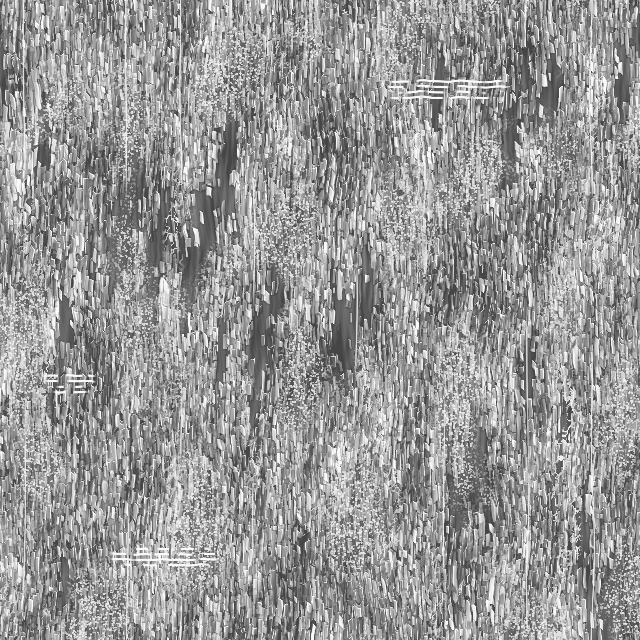
Reproduce this texture procedurally as a three.js fragment shader.

```glsl
// Weathered grey bark: upright peeling flakes, bare dark wood, speckles, crack nets and scratches.
varying vec2 vUv;

const float BARE = 0.37;          // grey of the bare wood
const float FLAKE_DARK = 0.42;    // greys of the flake faces
const float FLAKE_LIGHT = 0.87;
const float RIM = 0.98;           // grey of bright edges and scratches
const float RIM_THIN = 0.0013;
const float RIM_THICK = 0.0042;
const float SHADOW_WIDTH = 0.0014;
const float SOFT = 0.0008;        // edge smoothing in canvas units
const float BROAD_TONE = 0.075;   // strength of the large light and dark areas
const int FLAKE_LAYERS = 8;
const vec2 FLAKE_GRID_MIN = vec2(80.0, 15.0);
const vec2 FLAKE_GRID_MAX = vec2(150.0, 44.0);
const float SPECKLE_GRID = 300.0;
const vec2 CRACK_GRID = vec2(75.0, 46.0);
const int SCRATCHES = 8;
const int DASH_GROUPS = 3;

float hash(vec2 p, float seed) {
  vec3 q = fract(p.xyx * 0.1031 + seed * 0.137);
  q += dot(q, q.yzx + 33.33);
  return fract((q.x + q.y) * q.z);
}

// Layered sines in random directions, about zero mean and unit spread.
float waves(vec2 p, float seed) {
  float sum = 0.0;
  for (int i = 0; i < 6; i++) {
    vec2 k = vec2(float(i), 5.0);
    float angle = 6.2832 * hash(k, seed);
    float freq = 6.2832 * mix(0.4, 1.5, hash(k + 11.0, seed));
    sum += sin(dot(p, vec2(cos(angle), sin(angle))) * freq + 6.2832 * hash(k + 23.0, seed));
  }
  return sum * 0.577;
}

// Cellular noise: nearest distance, second distance, random value of the cell.
vec3 cells(vec2 p, float seed) {
  vec2 base = floor(p);
  vec3 best = vec3(9.0, 9.0, 0.0);
  for (int j = -1; j <= 1; j++) {
    for (int i = -1; i <= 1; i++) {
      vec2 id = base + vec2(float(i), float(j));
      float d = distance(p, id + vec2(hash(id, seed), hash(id, seed + 1.0)));
      if (d < best.x) best = vec3(d, best.x, hash(id, seed + 2.0));
      else best.y = min(best.y, d);
    }
  }
  return best;
}

float bareZone(vec2 uv) {
  float field = 0.75 * waves(uv * vec2(9.0, 2.2), 3.0) + 0.55 * waves(uv * vec2(17.0, 5.0), 4.0);
  return smoothstep(0.45, 1.6, field);
}

float speckleZone(vec2 uv) {
  return smoothstep(0.2, 1.6, waves(uv * vec2(5.5, 3.0), 8.0) + 0.3 * waves(uv * vec2(20.0, 14.0), 9.0));
}

// Lays one layer of flakes, each with a cast shadow and a bright lifted rim.
float addFlakes(float shade, vec2 uv, float layer, float fibre, float broad) {
  vec2 grid = mix(FLAKE_GRID_MIN, FLAKE_GRID_MAX, vec2(hash(vec2(layer), 1.0), hash(vec2(layer), 2.0)));
  vec2 p = uv * grid + vec2(layer * 0.37, 0.0);
  float lift = hash(vec2(floor(p.x), layer), 4.0) * 7.0;
  p.y += lift;
  vec2 id = floor(p);
  float seed = layer * 3.1;
  float tone = hash(id, seed + 5.0);
  float turn = hash(id, seed + 6.0);
  float bright = hash(id, seed + 7.0);
  vec2 size = mix(vec2(0.16, 0.14), vec2(0.46, 0.48), vec2(bright, hash(id, seed + 8.0))) / grid;
  vec2 centre = (id + 0.5 - vec2(layer * 0.37, lift)) / grid;
  float cover = 0.9 * (1.0 - 0.95 * bareZone(centre)) * (1.0 - 0.5 * speckleZone(centre));
  if (hash(id, seed + 9.0) > cover) return shade;

  vec2 f = (fract(p) - 0.5) / grid;
  f.x += f.y * (turn - 0.5) * 0.1;
  f.y += f.x * (tone - 0.5) * 1.6;
  vec2 q = abs(f) - size;
  float d = max(q.x, q.y);
  float side = turn < 0.65 ? 1.0 : -1.0;
  float edge = max(f.x * side - size.x, f.y - size.y);
  float width = mix(RIM_THIN, RIM_THICK, tone * tone * bright);
  float rim = smoothstep(-width, -0.35 * width, edge) * smoothstep(0.05, 0.55, bright);
  rim *= smoothstep(-1.3, 0.1, waves(uv * vec2(60.0, 28.0), 10.0));
  float face = mix(FLAKE_DARK, FLAKE_LIGHT, tone) + fibre + broad;
  face += 0.13 * f.y / size.y * (turn - 0.3) + 0.06 * f.x * side / size.x;
  shade *= 1.0 - 0.30 * exp(-max(d, 0.0) / SHADOW_WIDTH);
  return mix(shade, mix(face, RIM, rim), smoothstep(SOFT, -SOFT, d));
}

void main() {
  // Bend the grain gently and fray the edges.
  vec2 uv = vUv;
  uv.x += 0.003 * waves(vUv * vec2(5.0, 4.0), 12.0) + 0.0005 * waves(vUv * vec2(70.0, 32.0), 13.0);
  uv.y += 0.0012 * waves(vUv * vec2(120.0, 12.0), 14.0);

  // Bare wood with upright fibres.
  float fibre = 0.04 * waves(uv * vec2(150.0, 8.0), 15.0) + 0.035 * waves(uv * vec2(210.0, 32.0), 16.0);
  float broad = BROAD_TONE * (0.8 * waves(vUv * vec2(8.0, 3.0), 18.0) + 0.6 * waves(vUv * vec2(22.0, 7.0), 19.0));
  float shade = BARE + 0.6 * fibre + 0.04 * waves(vUv * vec2(16.0, 7.0), 17.0);

  // Crack net, partly hidden by flakes.
  float netZone = smoothstep(0.8, 1.5, waves(vUv * vec2(7.0, 1.8), 21.0));
  netZone *= smoothstep(-0.9, 0.4, waves(vUv * vec2(28.0, 20.0), 23.0));
  vec3 net = cells(uv * CRACK_GRID + 0.12 * waves(vUv * 90.0, 24.0), 22.0);
  float crack = smoothstep(0.17, 0.06, net.y - net.x) * netZone;
  shade = mix(shade, RIM, crack * 0.9);

  for (int i = 0; i < FLAKE_LAYERS; i++) shade = addFlakes(shade, uv, float(i), fibre, broad);
  shade = mix(shade, RIM, crack * 0.6);

  // Fine pale speckles of mixed size and strength.
  vec3 grain = cells(vUv * SPECKLE_GRID, 31.0);
  float radius = mix(0.3, 0.75, grain.z);
  float dots = smoothstep(radius, radius - 0.3, grain.x) * smoothstep(0.25, 0.8, grain.z);
  float zone = speckleZone(uv);
  shade = mix(shade, 0.5 + broad, zone * 0.35);
  shade = mix(shade, RIM, dots * zone * 0.8);

  // Long upright scratches.
  for (int i = 0; i < SCRATCHES; i++) {
    float n = float(i);
    float x = (n + hash(vec2(n, 1.0), 41.0)) / float(SCRATCHES);
    float offset = abs(vUv.x - x - 0.0012 * waves(vec2(n, vUv.y * 3.0), 42.0));
    float broken = smoothstep(-0.3, 0.5, waves(vec2(n * 3.0, vUv.y * 2.5), 43.0));
    shade = mix(shade, RIM, 0.8 * broken * smoothstep(0.0016, 0.0004, offset));
  }

  // Short stacks of broken level scratches.
  for (int i = 0; i < DASH_GROUPS; i++) {
    float n = float(i);
    vec2 f = vUv - vec2(0.69 - 0.43 * n + 0.14 * n * (n - 1.0), 0.86 - 0.73 * n + 0.5 * n * (n - 1.0));
    f.y += 0.0006 * waves(vUv * vec2(30.0, 9.0), 51.0);
    float row = floor(f.y / 0.0085);
    float reach = mix(0.06, 0.11, hash(vec2(row, n), 52.0)) * (n < 1.5 ? 1.0 : 0.4);
    float inside = smoothstep(reach, reach - 0.01, abs(f.x)) * step(abs(row + 0.5), 2.0);
    float line = smoothstep(0.0024, 0.0010, abs(f.y - (row + 0.5) * 0.0085));
    float broken = smoothstep(-0.9, -0.3, waves(vec2(vUv.x * 45.0, row * 4.0), 53.0));
    shade = mix(shade, RIM, inside * line * broken);
  }

  gl_FragColor = vec4(vec3(clamp(shade, 0.27, 0.98)), 1.0);
}
```
